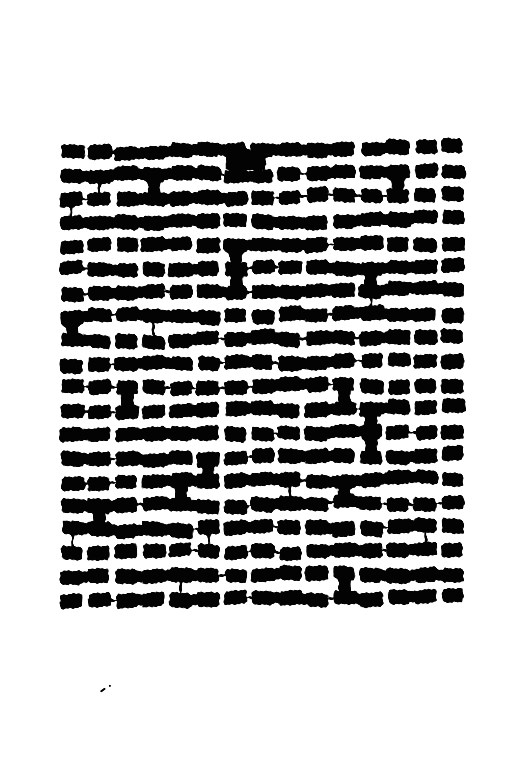
This pattern is drawn by a Shadertoy shader. Its source:

```glsl
// Rows of rough black ink dashes on white, knotted together like a woven sheet.

float hash(vec2 p) {
    p = fract(p * vec2(0.1031, 0.1137) + 0.17);
    p += dot(p, p.yx + 33.33);
    return fract((p.x + p.y) * p.x * 7.3);
}

float roundBox(vec2 p, vec2 halfSize, float radius) {
    vec2 d = abs(p) - halfSize + radius;
    return length(max(d, 0.0)) + min(max(d.x, d.y), 0.0) - radius;
}

float segment(vec2 p, vec2 a, vec2 b) {
    vec2 ab = b - a;
    return length(p - a - ab * clamp(dot(p - a, ab) / dot(ab, ab), 0.0, 1.0));
}

float smoothMin(float a, float b, float k) {
    float h = max(k - abs(a - b), 0.0) / k;
    return min(a, b) - h * h * k * 0.25;
}

// Dash centre: a slightly tilted grid with a wandering baseline
vec2 dashCentre(vec2 cell) {
    vec2 wander = vec2(hash(cell + 3.0), hash(cell + 41.0)) - 0.5;
    float sway = 0.15 * sin(cell.x * 0.8 + cell.y * 2.3);
    return vec2(9.4, 19.8) + cell * vec2(3.54, 3.073)
         + vec2(0.0, sway - 0.035 * cell.x) + wander * vec2(0.3, 0.45);
}

float inkDistance(vec2 p) {
    vec2 home = floor((p - vec2(9.4, 19.6)) / vec2(3.54, 3.073) + 0.5);
    float d = 1e3;
    for (int j = -1; j <= 1; j++)
    for (int i = -1; i <= 1; i++) {
        vec2 cell = home + vec2(i, j);
        if (cell.x < 0.0 || cell.x > 14.0 || cell.y < 0.0 || cell.y > 19.0) continue;

        // The dash itself, slightly sheared
        vec2 centre = dashCentre(cell);
        vec2 q = p - centre;
        q.y += q.x * (hash(cell + 77.0) - 0.5) * 0.22;
        vec2 size = vec2(1.36 + 0.2 * hash(cell + 9.0), 0.86 + 0.13 * hash(cell + 19.0));
        d = min(d, roundBox(q, size, 0.45));

        // Sideways joint: open gap, thin neck or full stroke
        float joint = hash(cell + 131.0);
        float gapChance = cell.x == 5.0 || cell.x == 13.0 ? 0.72 : 0.27;
        if (cell.x < 14.0 && joint > gapChance) {
            float thickness = joint > gapChance + 0.2 ? 0.72 : 0.14;
            d = smoothMin(d, segment(p, centre, dashCentre(cell + vec2(1, 0))) - thickness, 0.25);
        }

        // Occasional knot down to the next row
        float knot = hash(cell + 211.0);
        if (cell.y < 19.0 && knot > 0.91) {
            float thickness = knot > 0.955 ? 0.8 : 0.15;
            d = smoothMin(d, segment(p, centre, dashCentre(cell + vec2(0, 1))) - thickness, 0.35);
        }
    }
    // Heavy clot near the top
    return min(d, roundBox(p - vec2(32.0, 20.9), vec2(2.6, 1.3), 0.4));
}

void mainImage(out vec4 fragColor, in vec2 fragCoord) {
    // One hundred units per canvas height, measured down from the top
    vec2 p = vec2(fragCoord.x, iResolution.y - fragCoord.y) * 100.0 / iResolution.y;
    float pixel = 100.0 / iResolution.y;

    // Ragged contour from layered sines
    float ragged = 0.05 * sin(p.x * 4.3 + sin(p.y * 3.1) * 2.0)
                 + 0.04 * sin(p.x * 9.7 - p.y * 6.1);
    float d = inkDistance(p) + ragged;

    // Stray specks below the sheet
    d = min(d, segment(p, vec2(13.2, 90.0), vec2(13.6, 89.7)) - 0.13);
    d = min(d, length(p - vec2(14.3, 89.3)) - 0.13);

    float ink = 1.0 - smoothstep(-0.5 * pixel, 0.5 * pixel, d);
    fragColor = vec4(vec3(1.0 - 0.99 * ink), 1.0);
}
```
